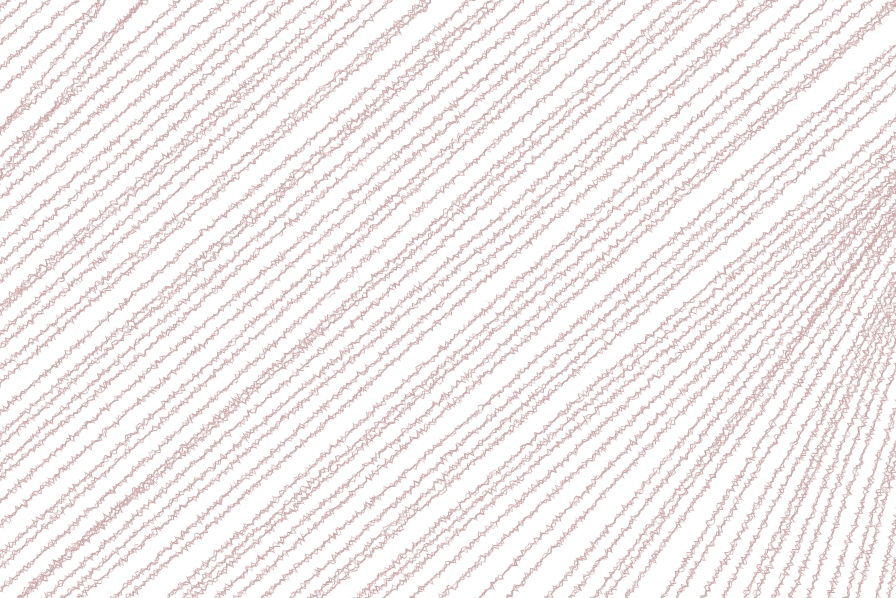
This pattern is drawn by a Shadertoy shader. Its source:

```glsl
// Slanted crayon hatching on white paper: nearly parallel strokes that cross at
// shallow angles and fan out steeply towards the lower right corner. Each stroke
// is a bundle of fine broken hairs, drawn as distances to piecewise linear noise.

#define STROKES 73       // strokes along the falling diagonal
#define STRANDS 3        // hairy strands in one stroke
#define BASE_ANGLE 41.6  // degrees
#define FAN_ANGLE 115.0  // degrees gained per unit past FAN_START
#define FAN_START 0.685
#define BUNCHING 0.0013  // how strongly strokes gather into bands
#define FUZZ 0.0088      // reach of the ragged hairs
#define GRAIN 270.0      // hair cells per canvas height
#define STRAND_HALF 0.0009
#define STRAND_ALPHA 0.82

const vec3 PAPER = vec3(1.0);
const vec3 CRAYON = vec3(0.79, 0.64, 0.64);
const float TAU = 6.28318;

float hash(vec2 p) {
    vec3 q = fract(vec3(p.xyx) * 0.1031);
    q += dot(q, q.yzx + 33.33);
    return fract((q.x + q.y) * q.z);
}

float signedHash(vec2 p) {
    return 2.0 * hash(p) - 1.0;
}

// Mostly small offsets with an occasional long spike
float hairOffset(vec2 cell) {
    float h = signedHash(cell);
    return FUZZ * h * (0.16 + 0.6 * h * h);
}

// Cover of one strand at a point in stroke space, with uneven pressure
float strandCover(float along, float across, float seed, float pixel) {
    float x = along * GRAIN + 700.0 + hash(vec2(seed, 7.0));
    float cell = floor(x);
    float a = hairOffset(vec2(cell, seed));
    float b = hairOffset(vec2(cell + 1.0, seed));
    float slope = (b - a) * GRAIN;
    float d = abs(across - mix(a, b, x - cell)) / sqrt(1.0 + slope * slope);
    float pressure = mix(0.5, 1.2, hash(vec2(cell, seed + 600.0)));
    return pressure * clamp((STRAND_HALF - d) / pixel + 0.5, 0.0, 1.0);
}

// Direction of a stroke from its place t on the diagonal
float strokeAngle(float t, float id) {
    float angle = BASE_ANGLE + FAN_ANGLE * max(t - FAN_START, 0.0);
    angle += 0.75 * signedHash(vec2(id, 21.0));
    angle += 9.0 * step(t, 0.11) * step(0.75, hash(vec2(id, 35.0)));
    return radians(angle);
}

void mainImage(out vec4 fragColor, in vec2 fragCoord) {
    float pixel = 1.0 / iResolution.y;
    vec2 p = fragCoord * pixel;
    float aspect = iResolution.x * pixel;
    float bare = 1.0;

    for (int i = 0; i < STROKES; i++) {
        float id = float(i) + 1.0;

        // Anchor on the diagonal from upper left to lower right
        float t = (id - 0.5 + 0.32 * signedHash(vec2(id, 3.0))) / float(STROKES);
        t -= BUNCHING * sin(TAU * (t - 0.45) / 0.11);
        vec2 anchor = mix(vec2(0.0, 1.0), vec2(aspect, 0.0), t);

        // Stroke space, with a slow wobble of the hand
        float angle = strokeAngle(t, id);
        vec2 dir = vec2(cos(angle), sin(angle));
        vec2 rel = p - anchor;
        float along = dot(rel, dir);
        float across = dot(rel, vec2(-dir.y, dir.x));
        across += 0.0012 * sin(along * 6.0 + TAU * hash(vec2(id, 11.0)));
        if (abs(across) > FUZZ + 2.0 * pixel) continue;

        // Layer the strands
        for (int k = 0; k < STRANDS; k++) {
            float seed = id * 5.0 + float(k) + 50.0;
            bare *= 1.0 - STRAND_ALPHA * strandCover(along, across, seed, pixel);
        }
    }

    fragColor = vec4(mix(CRAYON, PAPER, bare), 1.0);
}
```
